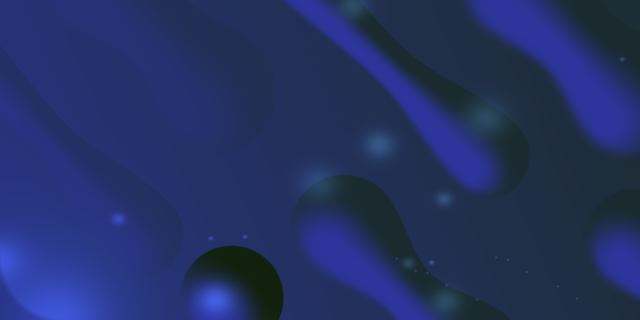
A Shadertoy shader for this background:

```glsl
// Tapered drop between head and tail; radii holds head, tail and neck widths
vec3 paintDrop(vec3 col, vec2 p, vec2 head, vec2 tail, vec3 radii, vec3 shadow, float opacity) {
    vec2 axis = tail - head;
    float t = clamp(dot(p - head, axis) / max(dot(axis, axis), 1e-4), 0.0, 1.0);
    float endRadius = t < 0.5 ? radii.x : radii.y;
    float radius = mix(radii.z, endRadius, smoothstep(0.0, 1.0, abs(2.0 * t - 1.0)));

    // Offset from the axis, with length one at the outline
    vec2 v = (p - head - axis * t) / radius;
    float rim = length(v);
    float side = dot(v, vec2(0.7071));

    // Shadow on the upper right, soft blue light on the lower left
    vec3 body = mix(col, shadow, smoothstep(-0.9, 0.5, side));
    float light = smoothstep(1.0, 0.1, length(v + vec2(0.3, 0.32)));
    light *= smoothstep(1.0, 0.7, rim);
    body = mix(body, vec3(0.175, 0.205, 0.61), light);

    float edge = 1.0 / iResolution.y;
    float cover = smoothstep(edge, -edge, (rim - 1.0) * radius);
    return mix(col, body, cover * opacity);
}

float glow(vec2 p, vec2 center, float radius) {
    vec2 v = (p - center) / (radius * vec2(1.1, 0.95));
    return exp(-dot(v, v) * 1.4);
}

// Glow centers, radius and strength
const vec4 glows[12] = vec4[](
    vec4(1.185, 0.547, 0.050, 0.40), vec4(1.388, 0.378, 0.026, 0.36),
    vec4(1.518, 0.630, 0.070, 0.30), vec4(1.102, 0.982, 0.050, 0.33),
    vec4(0.997, 0.427, 0.065, 0.28), vec4(1.393, 0.057, 0.050, 0.32),
    vec4(1.276, 0.177, 0.020, 0.30), vec4(0.370, 0.315, 0.021, 0.55),
    vec4(0.000, 0.185, 0.080, 0.65), vec4(0.182, 0.000, 0.140, 0.60),
    vec4(0.672, 0.062, 0.055, 0.75), vec4(1.349, 0.180, 0.008, 0.45)
);

void mainImage(out vec4 fragColor, in vec2 fragCoord) {
    vec2 p = fragCoord / iResolution.xy * vec2(2.0, 1.0);

    // Blue to slate backdrop
    float fade = clamp(0.46 * p.x + 0.2 * p.y - 0.03, 0.0, 1.0);
    vec3 col = mix(vec3(0.155, 0.20, 0.51), vec3(0.115, 0.175, 0.21), fade);

    // Broad light in the lower left, dimmed behind a curved corner
    col += vec3(0.03, 0.06, 0.16) * glow(p, vec2(0.12, 0.02), 0.32);
    float corner = smoothstep(0.185, 0.205, length(p - vec2(0.195, 0.193)));
    corner *= smoothstep(0.24, 0.14, p.x + p.y);

    // Faint drops on the left, solid drops on the right
    vec3 slate = vec3(0.10, 0.165, 0.18);
    vec3 fat = vec3(0.203, 0.203, 0.145);
    vec3 slim = vec3(0.138, 0.094, 0.07);
    vec3 round = vec3(0.17, 0.175, 0.096);
    col = paintDrop(col, p, vec2(0.659, 0.714), vec2(0.312, 1.078), fat, slate, 0.2);
    col = paintDrop(col, p, vec2(0.435, 0.266), vec2(-0.138, 0.875), slim, slate, 0.22);
    col = paintDrop(col, p, vec2(1.516, 0.513), vec2(0.911, 1.086), slim, slate, 1.0);
    col = paintDrop(col, p, vec2(1.966, 0.687), vec2(1.620, 1.052), fat, slate, 1.0);
    col = paintDrop(col, p, vec2(1.076, 0.284), vec2(1.471, -0.120), round, slate, 1.0);
    col = paintDrop(col, p, vec2(1.990, 0.240), vec2(2.383, -0.159), round, slate, 1.0);

    // Round bead with a dark olive rim
    vec2 bead = vec2(0.724, 0.07);
    col = paintDrop(col, p, bead, bead, vec3(0.162), vec3(0.07, 0.13, 0.05), 1.0);

    // Soft lights, blue to teal
    vec3 tint = mix(vec3(0.29, 0.39, 1.0), vec3(0.33, 0.58, 0.85), smoothstep(0.5, 1.1, p.x));
    for (int i = 0; i < 12; i++) {
        vec4 g = glows[i];
        col = mix(col, tint, g.w * glow(p, g.xy, g.z));
    }
    col *= 1.0 - 0.2 * corner;

    // Tiny scattered sparks
    for (float i = 1.0; i < 11.0; i++) {
        vec2 spark = vec2(1.18, 0.06) + vec2(0.66, 0.17) * fract(i * vec2(0.618, 0.755));
        col = mix(col, vec3(0.35, 0.45, 0.75), 0.4 * glow(p, spark, 0.004));
    }
    for (float i = 0.0; i < 2.0; i++) {
        vec2 spark = vec2(0.659 + 0.107 * i, 0.255 + 0.005 * i);
        col = mix(col, vec3(0.3, 0.38, 0.9), 0.6 * glow(p, spark, 0.007));
    }
    col = mix(col, vec3(0.3, 0.45, 0.7), 0.5 * glow(p, vec2(1.945, 0.815), 0.008));

    fragColor = vec4(col, 1.0);
}
```
